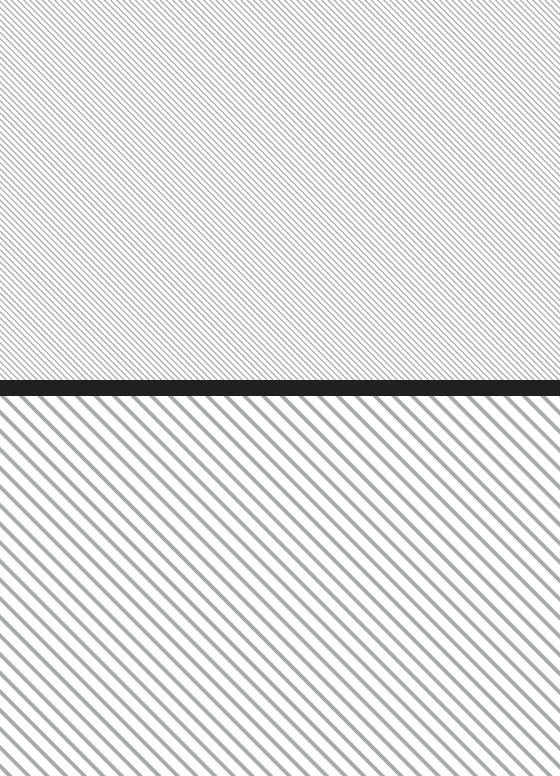
Top: the whole. Bottom: its middle third, enlarged.
A Shadertoy shader for this pattern:

```glsl
// Fine grey diagonal pinstripes on white, falling from left to right.
// A linear phase counts the stripes; its distance to the nearest whole
// number, measured against the pixel size, gives smooth line coverage.

// Share of a pixel covered by the stripe nearest to the given phase.
float stripeCoverage(float phase, float halfWidth, float pixelSize) {
    float dist = abs(fract(phase + 0.5) - 0.5);
    return clamp((halfWidth - dist) / pixelSize + 0.5, 0.0, 1.0);
}

void mainImage(out vec4 fragColor, in vec2 fragCoord) {
    // Canvas heights as units
    vec2 p = fragCoord / iResolution.y;

    // Stripes at 45 degrees: about 90 across and 61 down the canvas
    vec2 frequency = vec2(61.2);
    float phase = dot(p, frequency);

    // One pixel expressed in stripe periods
    float pixelSize = length(frequency) / iResolution.y;
    float line = stripeCoverage(phase, 0.148, pixelSize);

    vec3 paper = vec3(1.0);
    vec3 ink = vec3(0.66, 0.67, 0.67);
    fragColor = vec4(mix(paper, ink, line), 1.0);
}
```
